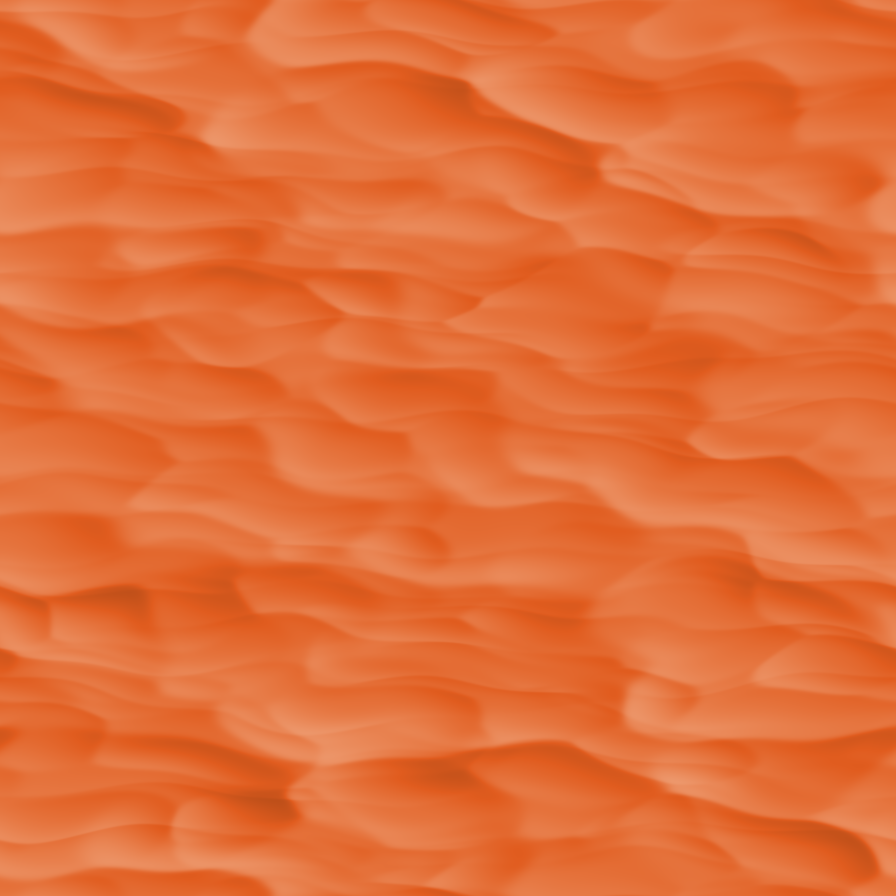
Write a WebGL 1 fragment shader that draws this texture.

```glsl
precision highp float;
// Soft orange clay pressed into long overlapping dabs, lit from the lower left.
// Three stretched layers of wrapped cellular domes are joined by a smooth
// maximum; their blended tilt toward the light picks the colour.

uniform vec2 u_resolution;

#define BROAD_GRID vec2(4.0, 11.0)
#define SMALL_GRID vec2(6.0, 17.0)
#define LONG_GRID vec2(3.0, 24.0)
#define SMALL_SHARE 0.55
#define LONG_SHARE 0.32
#define CREASE_SHARPNESS 12.0
#define LIGHT_DIRECTION vec2(-0.74, -0.67)
#define CONTRAST 0.25
#define BASE_TONE 0.31
#define WARP 0.011

const float TAU = 6.28318;
const vec3 UMBER = vec3(0.69, 0.29, 0.09);
const vec3 ORANGE = vec3(0.88, 0.36, 0.12);
const vec3 PALE = vec3(0.93, 0.60, 0.43);

// Four random values in 0..1 for one cell
vec4 hash4(vec2 cell, float seed) {
  vec4 p = fract(vec4(cell.xyx, cell.y + seed) * vec4(0.1031, 0.1030, 0.0973, 0.1099)
                 + seed * 0.137);
  p += dot(p, p.wzxy + 33.33);
  return fract((p.xxyz + p.yzzw) * p.zywx);
}

// Outward tilt of a smooth maximum of scattered domes, tiling over the grid
vec2 domeTilt(vec2 uv, vec2 grid, float seed) {
  vec2 position = uv * grid;
  vec2 home = floor(position);
  vec2 tilt = vec2(0.0);
  float total = 1.0;  // flat ground between the domes
  for (int y = -1; y <= 1; y++) {
    for (int x = -1; x <= 1; x++) {
      vec2 cell = home + vec2(float(x), float(y));
      vec4 random = hash4(floor(mod(cell + 0.5, grid)), seed);
      vec2 offset = position - cell - random.xy;
      float radius = mix(0.58, 0.86, random.z);
      float rise = mix(0.5, 1.0, random.w);
      float q = length(offset) / radius;
      float weight = exp(CREASE_SHARPNESS * rise * (1.0 - q * q * q));
      tilt += weight * 3.0 * rise * q * offset / (radius * radius);
      total += weight;
    }
  }
  return tilt / total;
}

// Layered sines with whole periods bend the dabs
vec2 bend(vec2 uv) {
  vec2 a = TAU * uv;
  float sway = sin(3.0 * a.y + a.x) + 0.7 * sin(8.0 * a.y - 2.0 * a.x + 1.3);
  float lift = sin(2.0 * a.x + 3.0 * a.y + 0.6) + 0.5 * sin(5.0 * a.x - 4.0 * a.y + 2.1);
  return uv + WARP * vec2(1.6 * sway, 0.8 * lift);
}

void main() {
  vec2 uv = gl_FragCoord.xy / u_resolution;
  vec2 bent = bend(uv);

  // Relief
  vec2 tilt = domeTilt(bent, BROAD_GRID, 3.0);
  tilt += SMALL_SHARE * domeTilt(bent, SMALL_GRID, 11.0);
  tilt += LONG_SHARE * domeTilt(bent, LONG_GRID, 23.0);

  // Light, with the strongest slopes softened
  float lit = dot(tilt, LIGHT_DIRECTION);
  lit /= sqrt(1.0 + 0.07 * lit * lit);
  vec2 a = TAU * uv;
  float patches = sin(2.0 * a.x - 3.0 * a.y) * sin(a.x + 4.0 * a.y + 0.8);
  float tone = BASE_TONE + CONTRAST * lit + 0.05 * patches;

  // Saturated body, pale lit edges, brown creases
  vec3 color = mix(ORANGE, PALE, clamp(tone, 0.0, 1.0));
  color = mix(color, UMBER, clamp(-tone * 1.6, 0.0, 1.0));
  gl_FragColor = vec4(color, 1.0);
}
```
